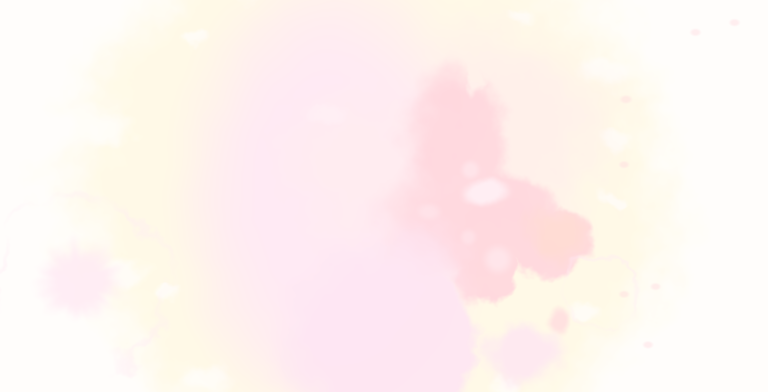
Write a Shadertoy shader that draws this background.

```glsl
#define PAPER vec3(1.0, 0.994, 0.985)
#define CREAM vec3(1.0, 0.978, 0.905)
#define LILAC vec3(1.0, 0.918, 0.956)
#define ORCHID vec3(0.994, 0.898, 0.952)
#define BLUSH vec3(1.0, 0.935, 0.922)
#define ROSE vec3(1.0, 0.842, 0.868)
#define PEACH vec3(1.0, 0.865, 0.805)
#define DROPS 7
#define GAPS 16

vec2 hash2(vec2 p) {
    vec3 q = fract(p.xyx * vec3(0.1031, 0.1030, 0.0973));
    q += dot(q, q.yzx + 33.33);
    return fract((q.xx + q.yz) * q.zy);
}

float gradientAt(vec2 cell, vec2 corner, vec2 f) {
    return dot(hash2(cell + corner) * 2.0 - 1.0, f - corner);
}

float gradientNoise(vec2 p) {
    vec2 cell = floor(p), f = fract(p);
    vec2 u = f * f * f * (f * (f * 6.0 - 15.0) + 10.0);
    float low = mix(gradientAt(cell, vec2(0, 0), f), gradientAt(cell, vec2(1, 0), f), u.x);
    float high = mix(gradientAt(cell, vec2(0, 1), f), gradientAt(cell, vec2(1, 1), f), u.x);
    return mix(low, high, u.y);
}

float fbm(vec2 p) {
    float sum = 0.0, gain = 0.6;
    for (int i = 0; i < 4; i++) {
        sum += gain * gradientNoise(p);
        p = mat2(1.6, 1.2, -1.2, 1.6) * p + 7.3;
        gain *= 0.5;
    }
    return sum;
}

// Coverage of an ellipse; softness is relative to its radius
float blob(vec2 p, vec2 centre, vec2 radius, float softness) {
    return 1.0 - smoothstep(1.0 - softness, 1.0 + softness, length((p - centre) / radius));
}

// Thin circular strand
float strand(vec2 p, vec2 centre, float radius, float width) {
    return 1.0 - smoothstep(0.0, width, abs(length(p - centre) - radius));
}

void mainImage(out vec4 fragColor, in vec2 fragCoord) {
    vec2 p = fragCoord / iResolution.y;
    vec2 coarse = vec2(fbm(p * 4.0 + 11.0), fbm(p * 4.0 + 47.0));
    vec2 fine = vec2(fbm(p * 13.0 + 5.0), fbm(p * 13.0 + 83.0));
    vec2 loose = p + 0.16 * coarse + 0.10 * fine;
    vec2 ragged = p + 0.05 * coarse + 0.06 * fine;

    // Cream wash with pale gaps round its rim
    float cream = blob(loose, vec2(0.95, 0.52), vec2(0.75, 0.69), 0.15);
    for (int i = 0; i < GAPS; i++) {
        vec2 h = hash2(vec2(float(i), 3.7));
        float angle = 6.2832 * (float(i) + h.x) / float(GAPS);
        vec2 centre = vec2(0.95, 0.52) + vec2(cos(angle), sin(angle)) * vec2(0.67, 0.62) * (0.9 + 0.15 * h.y);
        cream *= 1.0 - 0.75 * blob(ragged, centre, vec2(0.045, 0.025) * (0.5 + h.y), 0.5);
    }
    vec3 colour = mix(PAPER, CREAM, cream);

    // Broad soft washes
    colour = mix(colour, BLUSH, 0.85 * blob(loose, vec2(1.29, 0.66), vec2(0.23, 0.25), 0.6));
    colour = mix(colour, BLUSH, 0.5 * blob(p + 0.05 * coarse, vec2(0.85, 0.50), vec2(0.38, 0.54), 0.28));
    colour = mix(colour, LILAC, blob(p + 0.05 * coarse, vec2(0.85, 0.50), vec2(0.31, 0.47), 0.42));
    colour = mix(colour, BLUSH, 0.45 * blob(loose, vec2(0.95, 0.57), vec2(0.16, 0.16), 0.8));

    // Rose stain: soft on the left, crisper on the right
    float softness = mix(0.45, 0.13, smoothstep(1.08, 1.28, p.x));
    float upper = blob(ragged, vec2(1.165, 0.65), vec2(0.115, 0.165), max(softness, 0.24));
    upper *= 1.0 - blob(ragged, vec2(1.215, 0.81), vec2(0.018, 0.045), 0.4);
    float lower = blob(ragged, vec2(1.21, 0.435), vec2(0.21, 0.13), softness);
    lower = max(lower, blob(ragged, vec2(1.39, 0.385), vec2(0.115, 0.09), softness));
    lower = max(lower, blob(ragged, vec2(1.24, 0.30), vec2(0.08, 0.07), softness));
    float rose = 1.0 - (1.0 - upper) * (1.0 - lower);
    rose = max(rose, 0.9 * blob(ragged, vec2(1.15, 0.54), vec2(0.10, 0.08), 0.5));
    colour = mix(colour, ROSE, rose * (0.9 + 0.25 * coarse.x));
    colour = mix(colour, PEACH, 0.6 * rose * blob(ragged, vec2(1.42, 0.40), vec2(0.065, 0.06), 0.5));

    // Orchid pools along the bottom
    float pool = blob(ragged, vec2(0.98, 0.12), vec2(0.235, 0.24), mix(0.35, 0.08, smoothstep(0.95, 1.17, p.x)));
    pool = max(pool, 0.85 * blob(ragged, vec2(1.07, 0.27), vec2(0.105, 0.14), 0.55));
    pool = max(pool, 0.9 * blob(ragged, vec2(1.32, 0.10), vec2(0.09, 0.07), 0.4));
    colour = mix(colour, ORCHID, 0.9 * pool);

    // Pale blooms lifted out of the pigment
    float bloom = blob(p + 0.02 * fine, vec2(1.24, 0.51), vec2(0.052, 0.03), 0.4);
    bloom = max(bloom, 0.5 * blob(p, vec2(1.20, 0.567), vec2(0.02), 0.55));
    bloom = max(bloom, 0.55 * blob(p, vec2(1.27, 0.338), vec2(0.03), 0.55));
    bloom = max(bloom, 0.4 * blob(p, vec2(1.195, 0.395), vec2(0.017), 0.6));
    bloom = max(bloom, 0.4 * blob(p, vec2(1.095, 0.46), vec2(0.025, 0.018), 0.6));
    bloom = max(bloom, 0.6 * blob(ragged, vec2(0.84, 0.705), vec2(0.045, 0.02), 0.5));
    colour = mix(colour, mix(LILAC, PAPER, 0.4), 0.85 * bloom);

    // Spiky splat with wandering strands
    vec2 splatCentre = vec2(0.20, 0.28), away = p - splatCentre;
    float spikes = 1.0 + 0.35 * gradientNoise(normalize(away + 1e-5) * 4.0 + 20.0);
    colour = mix(colour, LILAC, 0.85 * blob(p + 0.04 * fine, splatCentre, vec2(0.09, 0.08) * spikes, 0.45));
    float trail = strand(p + 0.12 * coarse + 0.08 * fine, splatCentre, 0.215, 0.018);
    trail = max(trail, strand(ragged, vec2(1.53, 0.26), 0.10, 0.010));
    colour = mix(colour, LILAC, 0.4 * trail * smoothstep(-0.2, 0.15, coarse.y));

    // Scattered drops along the right margin
    colour = mix(colour, ROSE, 0.7 * blob(p + 0.02 * fine, vec2(1.425, 0.18), vec2(0.025, 0.03), 0.45));
    for (int i = 0; i < DROPS; i++) {
        vec2 h = hash2(vec2(float(i), 19.1));
        vec2 centre = vec2(1.58 + 0.34 * h.x, 0.05 + 0.90 * h.y);
        float size = 0.005 + 0.006 * fract(h.x * 17.0);
        colour = mix(colour, ROSE, 0.4 * blob(p, centre, vec2(1.3, 0.9) * size, 0.5));
    }

    fragColor = vec4(colour, 1.0);
}
```
